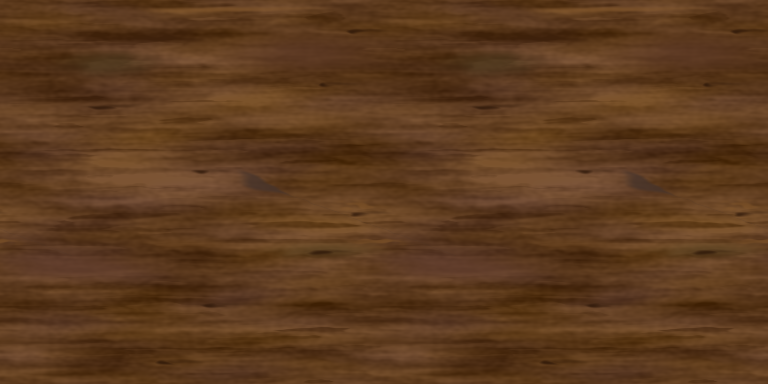
This texture is drawn by a WebGL 2 fragment shader. Its source:

```glsl
#version 300 es
precision highp float;
// Painted brown wood: a seamless square tile, two across and one down.
// Stretched periodic gradient noise gives the grain; looped brush strokes,
// small dark knots and soft glazes of colour are laid over it.
uniform vec2 u_resolution;
out vec4 fragColor;

#define TILES vec2(2.0, 1.0)
#define STROKES 170
#define KNOTS 8
#define STROKE_OPACITY 0.72
#define GRAIN 0.75
#define DARK vec3(0.270, 0.150, 0.052)
#define LIGHT vec3(0.450, 0.300, 0.172)
#define OCHRE vec3(0.50, 0.33, 0.16)
#define MAUVE vec3(0.365, 0.225, 0.165)
#define MOSS vec3(0.325, 0.250, 0.140)
#define SLATE vec3(0.27, 0.20, 0.17)
#define KNOT_COLOR vec3(0.17, 0.085, 0.03)

vec2 hash2(vec2 p) {
    vec3 h = fract(p.xyx * vec3(0.1031, 0.1030, 0.0973));
    h += dot(h, h.yzx + 33.33);
    return fract((h.xx + h.yz) * h.zy);
}

float corner(vec2 cell, vec2 offset, vec2 f, vec2 period) {
    vec2 gradient = hash2(mod(cell + offset, period) + period * 1.7) * 2.0 - 1.0;
    return dot(gradient, f - offset);
}

// Gradient noise that repeats once per tile; freq must be whole numbers.
float noise(vec2 uv, vec2 freq) {
    vec2 p = uv * freq, cell = floor(p), f = p - cell;
    vec2 w = f * f * f * (f * (f * 6.0 - 15.0) + 10.0);
    vec2 e = vec2(1.0, 0.0);
    return mix(mix(corner(cell, e.yy, f, freq), corner(cell, e.xy, f, freq), w.x),
               mix(corner(cell, e.yx, f, freq), corner(cell, e.xx, f, freq), w.x), w.y);
}

// Shortest offset between two places on the wrapping tile.
vec2 wrap(vec2 d) { return fract(d + 0.5) - 0.5; }

// Soft elliptical glaze.
float glaze(vec2 uv, vec2 center, vec2 radius) {
    return smoothstep(1.0, 0.1, length(wrap(uv - center) / radius));
}

// Long strokes with one crisp edge and thin tips, each painted over the last.
float paintStrokes(vec2 uv, float tone, float bristle) {
    for (int i = 0; i < STROKES; i++) {
        float id = float(i);
        vec2 size = hash2(vec2(id, 17.0));
        vec2 look = hash2(vec2(id, 41.0));
        vec2 d = wrap(uv - hash2(vec2(id, 3.0)));
        float along = abs(d.x) / mix(0.04, 0.26, size.x * size.x);
        float halfWidth = mix(0.003, 0.016, size.y * size.y) * (1.1 - 0.6 * along);
        float side = d.y / max(halfWidth, 0.001);
        float mask = smoothstep(1.15, 0.75, side) * smoothstep(-1.3, -0.2, side);
        mask *= smoothstep(1.0, 0.65, along + 0.9 * bristle);
        float paint = mix(tone, mix(-0.1, 1.05, look.x), 0.75);
        tone = mix(tone, paint, mask * STROKE_OPACITY * mix(0.3, 1.0, look.y));
    }
    return tone;
}

// Flat dark flecks spread evenly down the tile.
float knots(vec2 uv) {
    float mask = 0.0;
    for (int i = 0; i < KNOTS; i++) {
        vec2 h = hash2(vec2(float(i), 73.0));
        vec2 center = vec2(h.x, (float(i) + 0.2 + 0.6 * h.y) / float(KNOTS));
        float core = glaze(uv, center, vec2(0.022 + 0.015 * h.y, 0.009));
        float tail = glaze(uv, center + vec2(0.03, 0.003), vec2(0.09, 0.007));
        mask = max(mask, max(core, 0.35 * tail));
    }
    return mask;
}

// Slanted smear, broad at the left and pointed at the right.
float smear(vec2 uv) {
    vec2 d = wrap(uv - vec2(0.69, 0.515));
    float edge = abs(d.y + 0.36 * d.x) - 0.024 * smoothstep(0.09, -0.06, d.x);
    return smoothstep(0.003, -0.008, edge) * smoothstep(-0.08, -0.03, d.x);
}

void main() {
    vec2 uv = fract(gl_FragCoord.xy / u_resolution * TILES);
    float ragged = noise(uv, vec2(18.0, 60.0));
    vec2 p = uv + vec2(0.05, 0.004) * ragged;
    p.y += 0.010 * noise(uv, vec2(3.0, 5.0));

    // Grain, from broad bands to fine bristle marks
    float bristle = noise(p, vec2(9.0, 96.0));
    float tone = 0.55 + 0.9 * noise(p, vec2(2.0, 8.0)) + 0.4 * noise(p, vec2(3.0, 4.0));
    tone += GRAIN * (noise(p, vec2(3.0, 26.0)) + 0.6 * noise(p, vec2(5.0, 52.0)));
    tone = paintStrokes(p, tone, bristle);
    tone += 0.34 * bristle + 0.22 * ragged + 0.22 * noise(uv, vec2(50.0, 100.0));

    // Broad dark and pale passages
    tone -= 0.45 * glaze(p, vec2(0.45, 0.91), vec2(0.40, 0.040));
    tone -= 0.60 * glaze(p, vec2(0.18, 0.742), vec2(0.25, 0.012));
    tone -= 0.50 * glaze(p, vec2(0.85, 0.60), vec2(0.45, 0.055));
    tone -= 0.50 * glaze(p, vec2(0.25, 0.255), vec2(0.50, 0.018));
    tone += 0.45 * glaze(p, vec2(0.72, 0.72), vec2(0.32, 0.070));
    tone += 0.40 * glaze(p, vec2(0.35, 0.52), vec2(0.45, 0.080));
    vec3 color = mix(DARK, LIGHT, clamp(tone, -0.15, 1.2));

    // Drift between golden and rosy browns, then coloured glazes
    float rosy = noise(p, vec2(2.0, 5.0)) + 0.8 * noise(p, vec2(4.0, 22.0));
    color += rosy * vec3(0.005, 0.010, 0.070);
    color = mix(color, MOSS, 0.60 * glaze(p, vec2(0.28, 0.835), vec2(0.17, 0.045)));
    color = mix(color, MOSS, 0.50 * glaze(p, vec2(0.85, 0.350), vec2(0.20, 0.030)));
    color = mix(color, MAUVE, 0.65 * glaze(p, vec2(0.80, 0.860), vec2(0.30, 0.085)));
    color = mix(color, MAUVE, 0.65 * glaze(p, vec2(0.20, 0.305), vec2(0.32, 0.060)));
    color = mix(color, SLATE, 0.75 * smear(mix(uv, p, 0.25)));

    // Ochre streaks and dry, broken highlights
    float streak = glaze(p, vec2(0.58, 0.975), vec2(0.30, 0.010));
    streak = max(streak, 0.5 * glaze(p, vec2(0.48, 0.365), vec2(0.20, 0.022)));
    float dry = glaze(p, vec2(0.93, 0.465), vec2(0.09, 0.022));
    dry = max(dry, glaze(p, vec2(0.99, 0.370), vec2(0.11, 0.020)));
    dry *= smoothstep(-0.15, 0.2, noise(uv, vec2(24.0, 90.0)));
    color = mix(color, OCHRE, 0.65 * max(streak, dry));
    fragColor = vec4(mix(color, KNOT_COLOR, 0.75 * knots(p)), 1.0);
}
```
